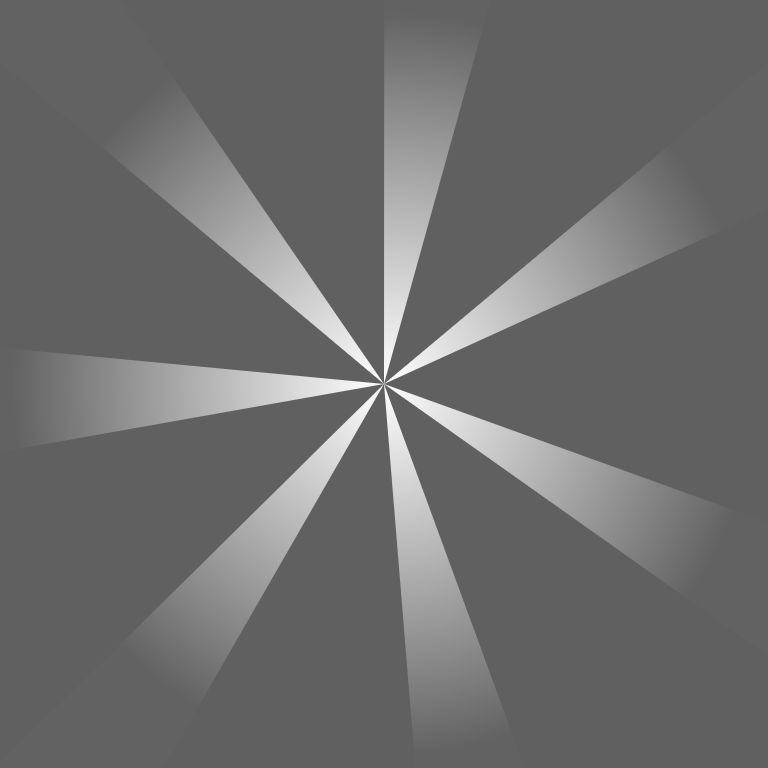
Give the GLSL for this background, as a WebGL 1 fragment shader.

```glsl
precision highp float;
// Pale rays burst from the centre of a grey field and fade as they travel outward.
uniform vec2 u_resolution;

const float BACKGROUND = 0.376;     // grey between the rays
const float CORE_LEVEL = 1.0;       // ray brightness at the centre
const float TAIL_LEVEL = 0.386;     // faint level kept beyond the fade
const float FADE_SLOPE = 1.27;      // brightness lost per canvas unit
const float RAY_PERIOD = 50.04;     // degrees from ray to ray
const float RAY_MIDDLE = 32.2;      // degrees to the middle of the first ray
const float RAY_HALF_WIDTH = 7.73;  // degrees
const float TURN = 360.0;

// Signed distance to the nearest ray edge, positive inside the ray.
float rayDistance(vec2 p) {
  float angle = mod(degrees(atan(p.y, p.x)), TURN);
  float offset = abs(mod(angle, RAY_PERIOD) - RAY_MIDDLE);
  return length(p) * radians(RAY_HALF_WIDTH - offset);
}

void main() {
  float unit = min(u_resolution.x, u_resolution.y);
  vec2 p = (gl_FragCoord.xy - 0.5 * u_resolution) / unit;

  // The ray dims linearly, then holds a faint tail.
  float rayLevel = max(TAIL_LEVEL, CORE_LEVEL - FADE_SLOPE * length(p));

  // One pixel of edge smoothing.
  float coverage = clamp(0.5 + rayDistance(p) * unit, 0.0, 1.0);

  gl_FragColor = vec4(vec3(mix(BACKGROUND, rayLevel, coverage)), 1.0);
}
```
